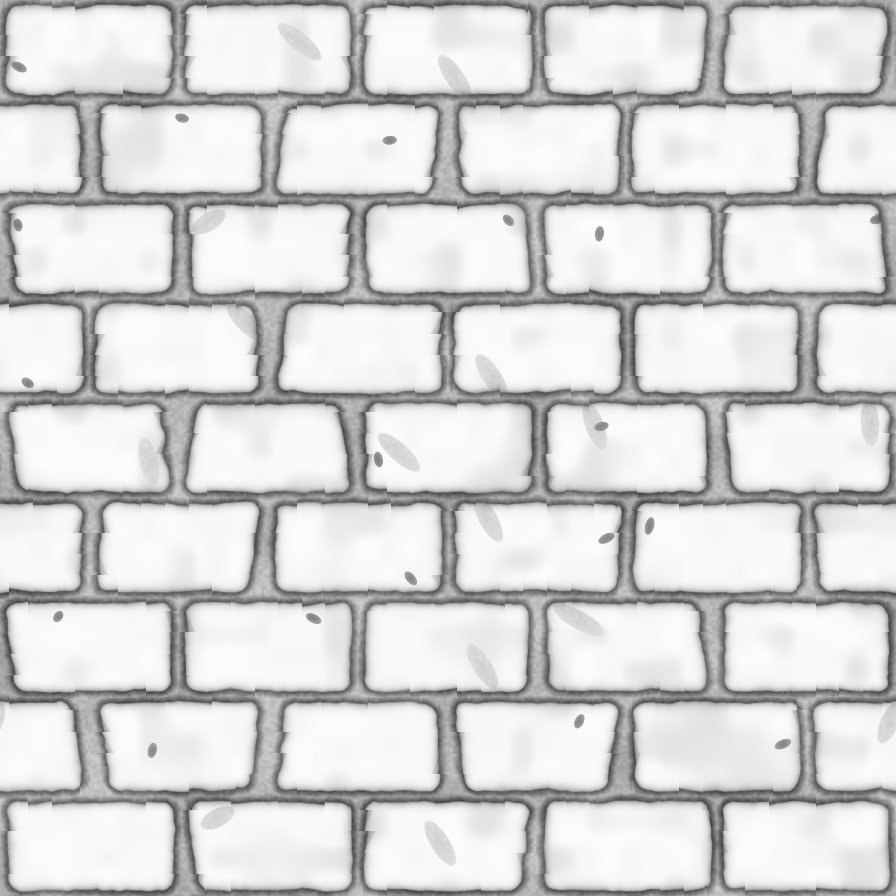
This texture map is drawn by a three.js fragment shader. Its source:

```glsl
varying vec2 vUv;

#define GRID vec2(5.0, 9.0)
#define BRICK_HALF vec2(0.0945, 0.0497)
#define CORNER 0.013
#define SLANT 0.16
#define ROUGHNESS 0.0045
#define CHIP_DEPTH vec2(0.014, 0.007)
#define EDGE_FADE 0.0036
#define BRICK_TONE 0.99
#define MORTAR_DARK 0.34
#define MORTAR_LIGHT 0.72
#define PIT_CHANCE 0.42
#define SCRAPE_CHANCE 0.36

vec4 hash4(vec2 p, float salt) {
  float n = dot(p, vec2(12.99, 78.23)) + salt * 37.71;
  return fract(sin(n + vec4(0.0, 1.7, 3.1, 5.3)) * 43758.5);
}

// Value noise that wraps at the canvas border
float noise(vec2 uv, float cells) {
  vec2 p = uv * cells, i = floor(p), f = fract(p);
  f = f * f * (3.0 - 2.0 * f);
  vec2 a = mod(i, cells), b = mod(i + 1.0, cells);
  return mix(mix(hash4(a, cells).x, hash4(vec2(b.x, a.y), cells).x, f.x),
             mix(hash4(vec2(a.x, b.y), cells).x, hash4(b, cells).x, f.x), f.y);
}

// Sawtooth of random height, for chipped borders
float chip(float t, vec2 id, float side) {
  vec4 h = hash4(id + floor(t) * 0.37, side);
  float f = fract(t);
  return h.x * h.x * mix(f, 1.0 - f, step(0.5, h.y));
}

vec2 chips(vec2 q, vec2 id) {
  return vec2(chip(q.y * 42.0 + 0.3, id, 1.0 + step(0.0, q.x)),
              chip(q.x * 38.0 + 0.6, id, 3.0 + step(0.0, q.y)));
}

// Signed distances to the slanted sides and to the top or bottom
vec2 brickEdges(vec2 q, vec2 id) {
  vec4 h = hash4(id, 7.0);
  vec2 s = h.xy * 2.0 - 1.0;
  vec2 slant = s * s * s * SLANT;
  vec2 inset = abs(slant) * BRICK_HALF.y + h.zw * 0.004;
  vec2 sides = vec2(q.x, -q.x) - BRICK_HALF.x + inset + slant * q.y;
  return vec2(max(sides.x, sides.y), abs(q.y) - BRICK_HALF.y);
}

float roundedDistance(vec2 edges) {
  vec2 e = edges + CORNER;
  return length(max(e, 0.0)) + min(max(e.x, e.y), 0.0) - CORNER;
}

// Radius inside a randomly placed, turned ellipse; 1 at its rim
float ellipse(vec2 q, vec4 h, vec2 size, float angle) {
  q -= (h.xy - 0.5) * vec2(0.16, 0.08);
  float c = cos(angle), s = sin(angle);
  return length(vec2(c * q.x + s * q.y, c * q.y - s * q.x) / size);
}

void main() {
  // Nearest brick in a running bond
  float d = 1.0;
  vec2 q = vec2(0.0), id = vec2(0.0), edges = vec2(0.0);
  for (int j = -1; j <= 1; j++) {
    float row = floor(vUv.y * GRID.y) + float(j);
    float shift = 0.5 * mod(mod(row, GRID.y), 2.0);
    for (int i = -1; i <= 1; i++) {
      vec2 cell = vec2(floor(vUv.x * GRID.x - shift) + float(i), row);
      vec2 local = vUv - (cell + vec2(0.5 + shift, 0.5)) / GRID;
      vec2 key = mod(cell, GRID);
      vec2 e = brickEdges(local, key);
      float dist = roundedDistance(e + chips(local, key) * 0.004);
      if (dist < d) {
        d = dist;
        q = local;
        id = key;
        edges = e;
      }
    }
  }
  float rough = noise(vUv, 55.0) * 0.65 + noise(vUv, 120.0) * 0.35;
  d += (rough - 0.5) * ROUGHNESS;

  // Mortar, dark where the joint is tight
  float grain = noise(vUv, 300.0) - 0.5;
  float mortar = mix(MORTAR_DARK, MORTAR_LIGHT, smoothstep(-0.001, 0.0105, d));
  mortar += grain * 0.1 + (noise(vUv, 20.0) - 0.5) * 0.14;

  // Brick face with faint stains and chipped facets
  float depth = max(-d, 0.0);
  float face = BRICK_TONE;
  face -= 0.08 * smoothstep(0.55, 1.0, noise(vUv, 24.0));
  face -= 0.025 * noise(vUv + 0.37, 41.0);
  vec2 facet = smoothstep(vec2(0.0), vec2(0.002), chips(q, id) * CHIP_DEPTH + edges);
  face -= 0.09 * max(facet.x, facet.y);

  // Long pale scrapes and small dark pits
  vec4 hs = hash4(id, 11.0), hp = hash4(id, 17.0);
  float scrape = ellipse(q, hs, vec2(0.011, 0.022 + 0.012 * hs.z), (hs.z - 0.5) * 2.2);
  float pit = ellipse(q, hp, vec2(0.007 + 0.005 * hp.z, 0.0055), hp.z * 9.0);
  float hasScrape = step(hs.w, SCRAPE_CHANCE), hasPit = step(hp.w, PIT_CHANCE);
  float scrapeTone = 0.82 + 0.05 * scrape + grain * 0.04;
  float pitTone = 0.5 + 0.14 * pit + grain * 0.06;
  face = mix(face, scrapeTone, hasScrape * (1.0 - smoothstep(0.86, 1.0, scrape)));
  face = mix(face, pitTone, hasPit * (1.0 - smoothstep(0.8, 1.0, pit)));

  // Shaded rim, then blend face into joint
  face *= 1.0 - 0.4 * exp(-depth / EDGE_FADE);
  float tone = mix(face, mortar, smoothstep(-0.001, 0.001, d));
  gl_FragColor = vec4(vec3(clamp(tone, 0.0, 1.0)), 1.0);
}
```
